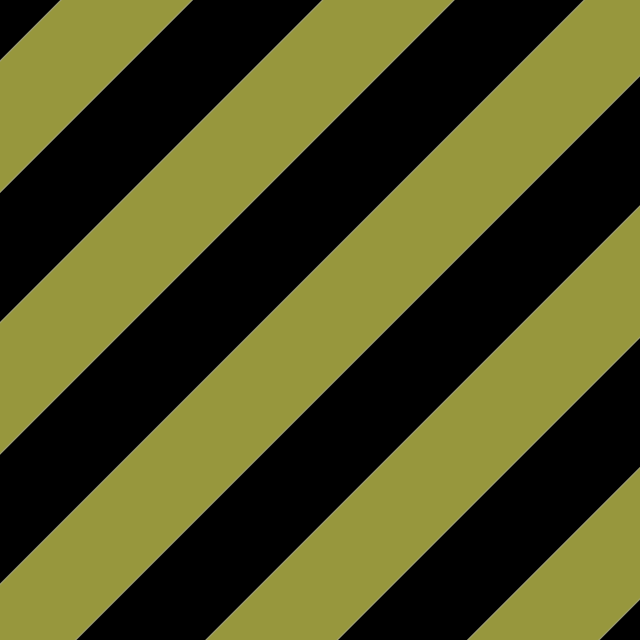
Write a WebGL 1 fragment shader that draws this pattern.

```glsl
precision highp float;

uniform vec2 u_resolution;

const vec3 BLACK = vec3(0.0);
const vec3 OLIVE = vec3(0.592, 0.592, 0.239);
const vec3 PALE_RIM = vec3(0.64, 0.64, 0.50);

// Stripe measurements along the x - y diagonal, in canvas units
const float PERIOD = 0.4088;
const float HALF_WIDTH = 0.1038;
const float FIRST_CENTER = 0.198;

const float RIM_WIDTH = 0.0032;
const float DIAGONAL_SCALE = 0.70711;

// Signed distance to the nearest stripe edge, positive inside
float stripeDistance(float along, float center, float period, float halfWidth) {
  float offset = mod(along - center + 0.5 * period, period) - 0.5 * period;
  return (halfWidth - abs(offset)) * DIAGONAL_SCALE;
}

// Flat fill that pales in a thin rim at its edge
vec3 stripeColor(float inside, vec3 fill, vec3 rim, float rimWidth) {
  return mix(rim, fill, smoothstep(0.0, rimWidth, inside));
}

void main() {
  float unit = min(u_resolution.x, u_resolution.y);
  vec2 uv = gl_FragCoord.xy / unit;
  float pixel = 1.0 / unit;

  // Stripes rise to the right, counted from the upper left corner
  float along = uv.x + u_resolution.y / unit - uv.y;
  float inside = stripeDistance(along, FIRST_CENTER, PERIOD, HALF_WIDTH);

  float coverage = smoothstep(-0.7 * pixel, 0.7 * pixel, inside);
  vec3 stripe = stripeColor(inside, OLIVE, PALE_RIM, RIM_WIDTH);
  gl_FragColor = vec4(mix(BLACK, stripe, coverage), 1.0);
}
```
